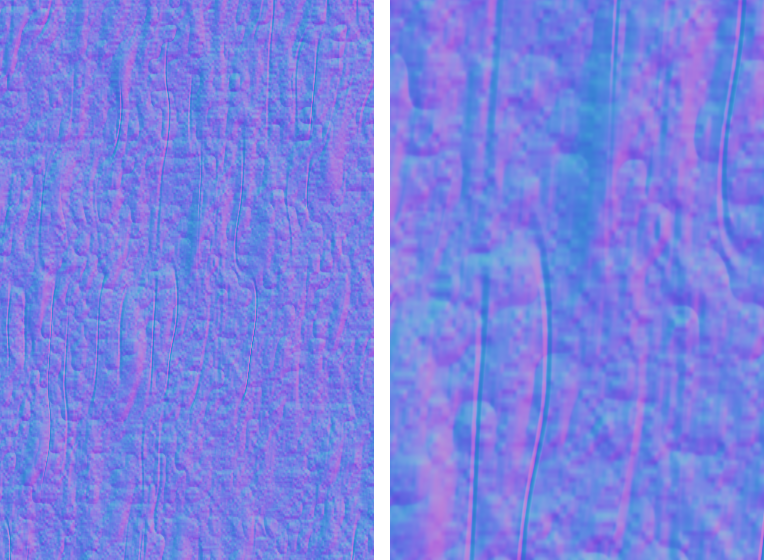
Left: the whole. Right: its middle third, enlarged.
Give the GLSL for this texture map, as a WebGL 2 fragment shader.

```glsl
#version 300 es
precision highp float;
// Tangent-space normal map of rough tree bark: leaning raised plates, vertical
// fibres, thin cracks and pebbly grain are summed into one height field, whose
// finite-difference slope is encoded as red (x), green (y) and blue (z).

uniform vec2 u_resolution;
out vec4 fragColor;

const float SLOPE_STEP = 0.0013;            // sampling distance for the slope
const float LEAN = 0.07;                    // overall tilt of the fibres
const vec2  WARP_SCALE = vec2(13.0, 9.0);
const float WARP_AMOUNT = 0.022;
const vec2  PLATE_CELL = vec2(0.125, 0.25);
const float PLATE_SHARE = 0.75;             // fraction of cells with a plate
const float PLATE_HEIGHT = 0.0062;
const float PLATE_LEAN = 0.13;
const vec2  SWELL_SCALE = vec2(15.0, 5.0);
const float SWELL_HEIGHT = 0.010;
const vec2  FIBRE_SCALE = vec2(42.0, 9.0);
const float FIBRE_HEIGHT = 0.0050;
const vec2  CRACK_SCALE = vec2(34.0, 4.5);
const float CRACK_WIDTH = 0.10;
const float CRACK_DEPTH = 0.0016;
const vec2  LUMP_SCALE = vec2(50.0, 34.0);
const float LUMP_HEIGHT = 0.0027;
const vec2  GRAIN_SCALE = vec2(115.0, 85.0);
const float GRAIN_HEIGHT = 0.0018;
const vec2  GRIT_SCALE = vec2(230.0, 190.0);
const float GRIT_HEIGHT = 0.0008;
const vec2  NORMAL_BIAS = vec2(-0.055, -0.004);
const float NORMAL_LIMIT = 0.62;            // soft ceiling for steep slopes
const float BLUE_STRENGTH = 0.80;

float hash(vec2 p) {
    return fract(sin(dot(p, vec2(127.1, 311.7))) * 43758.5453);
}

// Value noise with quintic blending, so that its slope is smooth as well.
float noise(vec2 p) {
    vec2 cell = floor(p);
    vec2 f = fract(p);
    f = f * f * f * (f * (f * 6.0 - 15.0) + 10.0);
    float low = mix(hash(cell), hash(cell + vec2(1.0, 0.0)), f.x);
    float high = mix(hash(cell + vec2(0.0, 1.0)), hash(cell + 1.0), f.x);
    return mix(low, high, f.y);
}

// Rounded swellings separated by creases.
float billow(vec2 p) {
    float n = 2.0 * noise(p) - 1.0;
    return sqrt(n * n + 0.01);
}

// Long tapered plates, one at most per cell of a staggered grid.
float plates(vec2 p) {
    float tallest = 0.0;
    float column = floor(p.x / PLATE_CELL.x);
    for (int i = -1; i <= 1; i++) {
        float x = column + float(i);
        float stagger = hash(vec2(x, 7.3));
        float row = floor(p.y / PLATE_CELL.y - stagger);
        for (int j = -1; j <= 1; j++) {
            vec2 id = vec2(x, row + float(j));
            float present = step(hash(id + 3.7), PLATE_SHARE);
            vec2 jitter = 0.3 + 0.4 * vec2(hash(id + 11.3), hash(id + 23.9));
            vec2 d = p - (id + jitter + vec2(0.0, stagger)) * PLATE_CELL;
            d.x -= d.y * PLATE_LEAN;
            float halfLength = mix(0.06, 0.115, hash(id + 41.1));
            float halfWidth = mix(0.015, 0.027, hash(id + 57.7));
            halfWidth *= d.x < 0.0 ? 1.2 : 0.85;
            float along = abs(d.y) / halfLength;
            float r = length(vec2(d.x / halfWidth, along * along));
            float strength = mix(0.55, 1.0, hash(id + 71.9));
            float body = strength * (1.0 - smoothstep(0.1, 1.0, r));
            tallest = max(tallest, present * body);
        }
    }
    return tallest;
}

float barkHeight(vec2 p) {
    p.x -= LEAN * p.y;
    vec2 q = p;
    q.x += WARP_AMOUNT * (noise(p * WARP_SCALE) - 0.5);

    // Broad relief
    float plate = plates(q);
    float h = PLATE_HEIGHT * plate;
    h += SWELL_HEIGHT * noise(q * SWELL_SCALE + 5.1);
    h += FIBRE_HEIGHT * noise(q * FIBRE_SCALE + 19.4);

    // Patches of narrow vertical cracks between the plates
    float line = abs(noise(q * CRACK_SCALE + 37.2) - 0.5);
    float patchMask = smoothstep(0.35, 0.65, noise(p * vec2(9.0, 4.0) + 61.0));
    float crack = 1.0 - smoothstep(0.0, CRACK_WIDTH, line);
    h -= CRACK_DEPTH * crack * patchMask * (1.0 - plate);

    // Pebbly surface, calmer on top of the plates
    float detail = LUMP_HEIGHT * billow(q * LUMP_SCALE + 83.0);
    detail += GRAIN_HEIGHT * noise(q * GRAIN_SCALE + 97.0);
    detail += GRIT_HEIGHT * noise(p * GRIT_SCALE + 113.0);
    return h + detail * (1.0 - 0.5 * plate);
}

void main() {
    vec2 p = gl_FragCoord.xy / u_resolution.y;
    float centre = barkHeight(p);
    float right = barkHeight(p + vec2(SLOPE_STEP, 0.0));
    float above = barkHeight(p + vec2(0.0, SLOPE_STEP));

    // Slope to normal, compressed softly, then packed into colour
    vec2 n = vec2(centre - right, centre - above) / SLOPE_STEP;
    n = n / sqrt(1.0 + dot(n, n) / (NORMAL_LIMIT * NORMAL_LIMIT)) + NORMAL_BIAS;
    float z = BLUE_STRENGTH * sqrt(max(0.0, 1.0 - dot(n, n)));
    fragColor = vec4(0.5 + 0.5 * vec3(n, z), 1.0);
}
```
